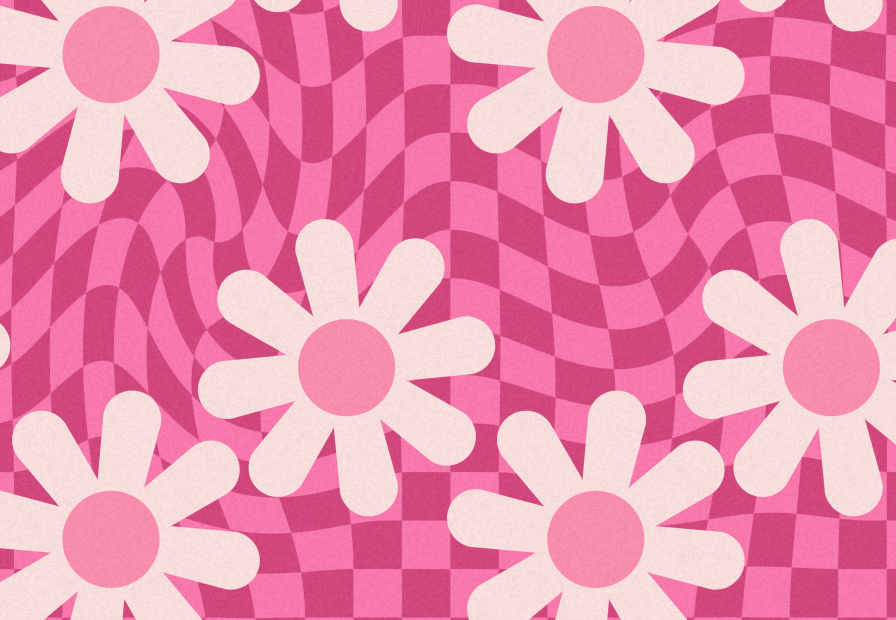
Give the GLSL for this pattern, as a Shadertoy shader.

```glsl
// Cream daisies on a staggered lattice over a pink checkerboard.
// The checks are bent by two opposing elliptical twirls; each daisy is one
// petal folded around its centre. A fine cellular grain covers everything.

const float TAU = 6.2831853;
const float TILE = 0.782;          // lattice period, in canvas heights
const float CHECK = TILE / 10.0;   // side of one check

const vec3 CREAM = vec3(0.97, 0.87, 0.86);
const vec3 PINK  = vec3(0.97, 0.47, 0.67);
const vec3 ROSE  = vec3(0.82, 0.28, 0.49);
const vec3 CORE  = vec3(0.97, 0.55, 0.68);

vec2 rotate(vec2 v, float angle) {
    float c = cos(angle), s = sin(angle);
    return vec2(c * v.x - s * v.y, s * v.x + c * v.y);
}

vec3 hash3(vec2 cell) {
    vec3 h = fract(cell.xyx * vec3(0.1031, 0.1030, 0.0973));
    h += dot(h, h.yzx + 33.33);
    return fract((h.xxy + h.yzz) * h.zyx);
}

// Rotation that fades to zero at the rim of an ellipse
vec2 twirl(vec2 p, vec2 centre, vec2 radii, float strength) {
    vec2 d = (p - centre) / radii;
    float fade = max(0.0, 1.0 - length(d));
    return centre + radii * rotate(d, strength * fade * fade);
}

// 1 on dark checks, 0 on light ones, with smoothed edges
float checker(vec2 p, vec2 corner, float side) {
    vec2 wave = sin(0.5 * TAU * (p - corner) / side);
    float s = wave.x * wave.y;
    return clamp(0.5 + s / max(fwidth(s), 1e-4), 0.0, 1.0);
}

// Offset from the nearest point of a square lattice
vec2 latticeOffset(vec2 p, vec2 centre, float period) {
    vec2 d = p - centre;
    return d - period * floor(d / period + 0.5);
}

// Distance to a ring of petals that widen toward round tips
float petalDistance(vec2 d, float phase, float count, float reach) {
    float sector = TAU / count;
    float angle = atan(d.y, d.x + 1e-6) - phase;
    angle = mod(angle + 0.5 * sector, sector) - 0.5 * sector;
    vec2 q = length(d) * vec2(cos(angle), sin(angle));
    float along = clamp(q.x, 0.0, reach);
    return length(q - vec2(along, 0.0)) - mix(0.030, 0.047, along / reach);
}

float cover(float dist, float pixel) {
    return 1.0 - smoothstep(-0.7 * pixel, 0.7 * pixel, dist);
}

vec3 paintDaisies(vec3 base, vec2 p, vec2 centre, float phase, float pixel) {
    vec2 d = latticeOffset(p, centre, TILE);
    vec3 col = mix(base, CREAM, cover(petalDistance(d, phase, 8.0, 0.196), pixel));
    return mix(col, CORE, cover(length(d) - 0.0783, pixel));
}

// Random value of the nearest scattered point
float cellularGrain(vec2 p) {
    vec2 cell = floor(p);
    float nearest = 9.0, value = 0.0;
    for (int y = -1; y <= 1; y++) {
        for (int x = -1; x <= 1; x++) {
            vec2 id = cell + vec2(x, y);
            vec3 h = hash3(id);
            float dist = length(id + h.xy - p);
            if (dist < nearest) {
                nearest = dist;
                value = h.z;
            }
        }
    }
    return value - 0.5;
}

void mainImage(out vec4 fragColor, in vec2 fragCoord) {
    vec2 p = fragCoord / iResolution.y;
    float pixel = 1.0 / iResolution.y;

    // Twirled checks: a strong turn on the left, a weaker reverse on the right
    vec2 swirl = vec2(0.336, 0.613);
    vec2 radii = vec2(0.5 * TILE, 0.66);
    vec2 bent = twirl(p, swirl, radii, 1.9);
    bent = twirl(bent, swirl + vec2(TILE, 0.0), radii, -0.95);
    vec3 col = mix(PINK, ROSE, checker(bent, vec2(0.7264, 0.8642), CHECK));

    // Two interleaved sets of daisies, tilted opposite ways
    col = paintDaisies(col, p, vec2(0.179, 0.130), radians(-10.0), pixel);
    col = paintDaisies(col, p, vec2(0.559, 0.407), radians(10.5), pixel);

    // Paper grain
    col += 0.035 * cellularGrain(p * 330.0);
    fragColor = vec4(clamp(col, 0.0, 1.0), 1.0);
}
```
